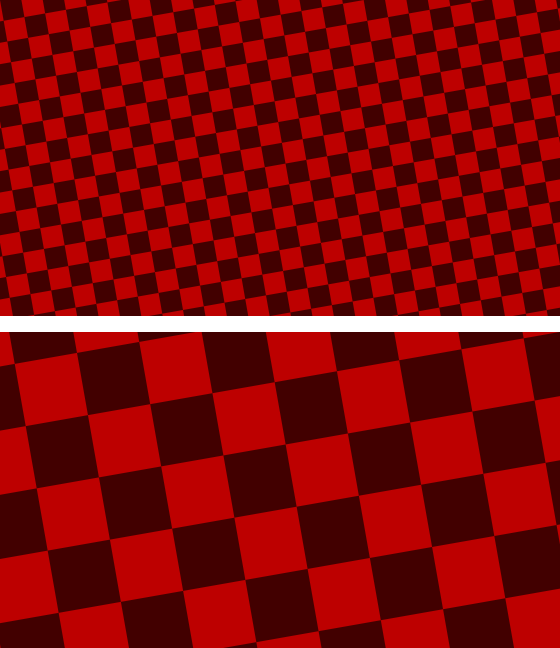
Top: the whole. Bottom: its middle third, enlarged.
Give the GLSL for this pattern, as a WebGL 2 fragment shader.

```glsl
#version 300 es
precision highp float;

#define CELLS_PER_HEIGHT 15.0
#define TILT_DEGREES 10.0
#define EDGE_PIXELS 1.0
#define BRIGHT_RED vec3(0.74, 0.0, 0.0)
#define DARK_RED vec3(0.26, 0.0, 0.0)

uniform vec2 u_resolution;
out vec4 fragColor;

// Triangle wave of period 2: zero on grid lines, sign alternates per cell
vec2 alternate(vec2 cell) {
    return 0.5 - abs(mod(cell + 0.5, 2.0) - 1.0);
}

void main() {
    // Canvas-height units, measured down from the top left corner
    vec2 p = vec2(gl_FragCoord.x, u_resolution.y - gl_FragCoord.y) / u_resolution.y;

    // Tilted grid, one unit per square
    float tilt = radians(TILT_DEGREES);
    float c = cos(tilt);
    float s = sin(tilt);
    vec2 cell = CELLS_PER_HEIGHT * vec2(c * p.x - s * p.y, s * p.x + c * p.y);

    // Smoothed sign along each axis; their product is the checkerboard
    float edgeWidth = EDGE_PIXELS * CELLS_PER_HEIGHT / u_resolution.y;
    vec2 side = clamp(2.0 * alternate(cell) / edgeWidth, -1.0, 1.0);
    float darkness = 0.5 + 0.5 * side.x * side.y;

    fragColor = vec4(mix(BRIGHT_RED, DARK_RED, darkness), 1.0);
}
```
